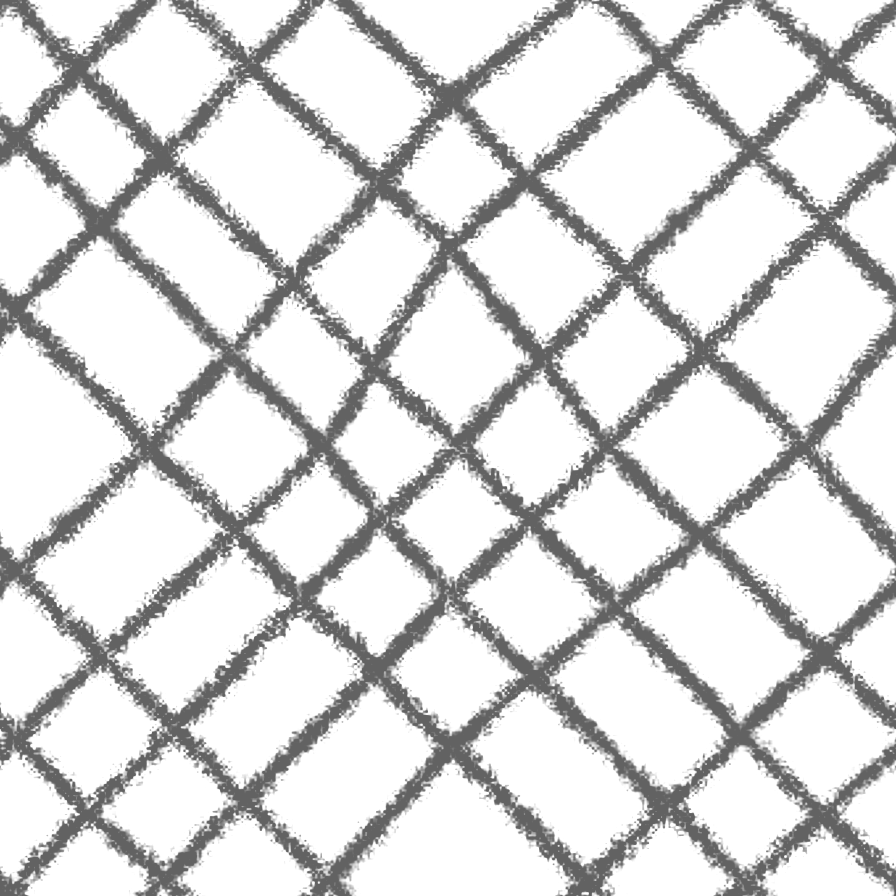
Reproduce this pattern procedurally as a Shadertoy shader.

```glsl
#define INK vec3(0.385)
#define PAPER vec3(1.0)
#define CORE 0.0036      // half width of the solid stroke
#define FEATHER 0.0108   // soft rim around the core
#define GRAIN_CELLS 340.0
#define GRAIN_SPREAD 0.013
#define CLUMP_CELLS 110.0
#define CLUMP_SPREAD 0.007
#define WOBBLE 0.005
#define BLOT 0.005       // ink pooling at crossings

// Strand crossings on the four guide lines of the tile, y pointing down
const vec4 TOP_X  = vec4(0.182, 0.366, 0.657, 0.833);
const vec4 LEFT_Y = vec4(0.825, 0.638, 0.346, 0.153);
const vec4 ROW_X  = vec4(0.680, 0.898, 0.167, 0.362);
const vec4 COL_Y  = vec4(0.276, 0.113, 0.833, 0.667);

float hash(vec2 p) {
    return fract(sin(dot(p, vec2(127.1, 311.7))) * 43758.5453);
}

// Value noise that repeats after one unit
float tileNoise(vec2 uv, float cells) {
    vec2 p = uv * cells;
    vec2 i = floor(p), f = p - i;
    f = f * f * (3.0 - 2.0 * f);
    vec2 a = mod(i, cells), b = mod(i + 1.0, cells);
    return mix(mix(hash(a), hash(vec2(b.x, a.y)), f.x),
               mix(hash(vec2(a.x, b.y)), hash(b), f.x), f.y);
}

vec2 wrap(vec2 v) { return v - round(v); }

// Distance to the shortest segment between a and b on the torus
float segment(vec2 p, vec2 a, vec2 b) {
    vec2 ab = wrap(b - a);
    vec2 q = wrap(p - a - 0.5 * ab);
    float t = clamp(dot(q, ab) / dot(ab, ab), -0.5, 0.5);
    return length(q - t * ab);
}

// Four bent strands plus one straight diagonal, all closing on the torus
float strands(vec2 p, bool rising) {
    float diagonal = rising ? p.x + p.y - 0.0065 : p.x - p.y - 0.010;
    float d = abs(diagonal - round(diagonal)) * 0.7071;
    for (int k = 0; k < 4; k++) {
        int j = rising ? 3 - k : k;
        vec2 top = vec2(TOP_X[k], -0.016);
        vec2 left = vec2(0.017, LEFT_Y[j]);
        vec2 row = vec2(ROW_X[k], 0.499);
        vec2 col = vec2(0.503, COL_Y[j]);
        d = min(d, min(segment(p, top, col), segment(p, col, row)));
        d = min(d, min(segment(p, row, left), segment(p, left, top)));
    }
    return d;
}

float smoothMin(float a, float b, float k) {
    float h = max(k - abs(a - b), 0.0) / k;
    return min(a, b) - 0.25 * h * h * k;
}

void mainImage(out vec4 fragColor, in vec2 fragCoord) {
    vec2 uv = fragCoord / iResolution.xy;
    vec2 p = vec2(uv.x, 1.0 - uv.y);

    // Slight hand wobble
    p += WOBBLE * (vec2(tileNoise(uv, 17.0), tileNoise(uv + 0.37, 17.0)) - 0.5);
    float d = smoothMin(strands(p, false), strands(p, true), BLOT);

    // Ragged chalk rim and uneven pressure
    float pressure = tileNoise(uv, 28.0) - 0.5;
    float roughness = 0.65 + 0.7 * tileNoise(uv + 0.61, 23.0);
    d += GRAIN_SPREAD * roughness * (tileNoise(uv, GRAIN_CELLS) - 0.5);
    d += CLUMP_SPREAD * (tileNoise(uv, CLUMP_CELLS) - 0.5);
    d -= 0.003 * pressure;

    float ink = 1.0 - smoothstep(CORE, CORE + FEATHER, d);
    fragColor = vec4(mix(PAPER, INK, ink), 1.0);
}
```
